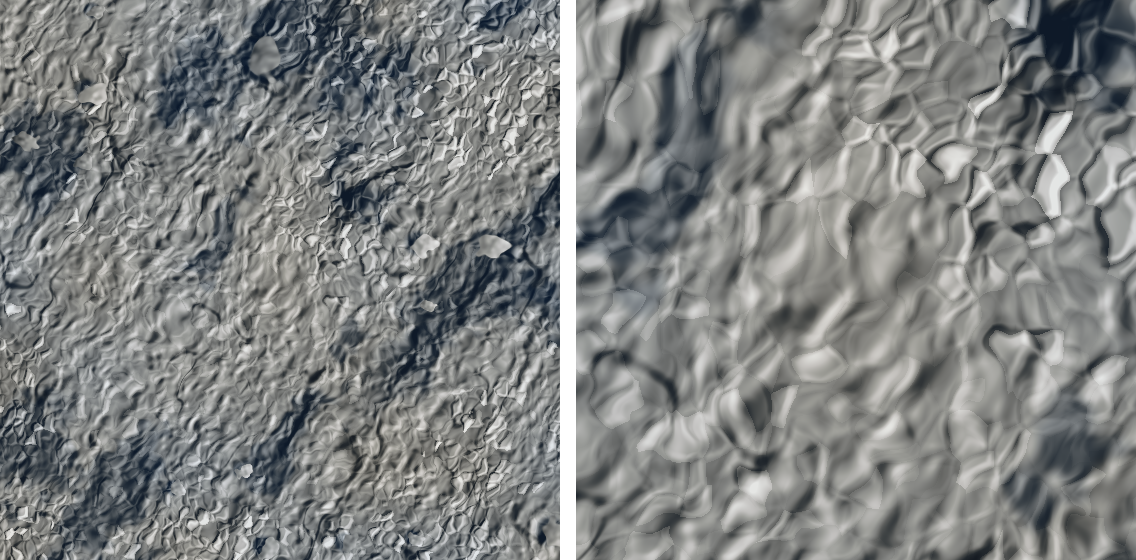
Left, the full canvas; right, a detail of the centre.
Give the GLSL for this texture, as a WebGL 1 fragment shader.

```glsl
precision highp float;
// Rough grey earth: slanted flaky ridges, gravel chips, cracks, stones and blue shadows.
uniform vec2 u_resolution;

float hash(vec2 p) {
  return fract(sin(dot(p, vec2(127.1, 311.7))) * 43758.545);
}

vec2 hash2(vec2 p) {
  return vec2(hash(p), hash(p + 57.3));
}

// Smooth value noise in -1..1
float noise(vec2 p) {
  vec2 i = floor(p), f = fract(p);
  f = f * f * (3.0 - 2.0 * f);
  float low = mix(hash(i), hash(i + vec2(1, 0)), f.x);
  float high = mix(hash(i + vec2(0, 1)), hash(i + vec2(1, 1)), f.x);
  return mix(low, high, f.y) * 2.0 - 1.0;
}

vec2 warp(vec2 p) {
  return vec2(noise(p), noise(p + 31.7));
}

// x runs across the ridges (towards the light), y along them
vec2 toRidge(vec2 p) {
  return vec2(dot(p, vec2(0.83, -0.55)), dot(p, vec2(0.55, 0.83)));
}

float height(vec2 q) {
  float flakes = noise(q * vec2(62, 38));
  float grit = noise(q * vec2(118, 84) + 9.0);
  float ridges = 1.0 - abs(noise(q * vec2(36, 17) + 4.0));
  float creases = abs(noise(q * vec2(54, 33) + 13.0));
  return 0.8 * flakes + 0.6 * grit + 1.2 * ridges - 0.8 * creases;
}

// Angular chips of uneven height: x = height, y = tone of the chip
vec2 chip(vec2 q) {
  vec2 cell = floor(q), nearestId = vec2(0);
  float nearest = 9.0, second = 9.0;
  for (int y = -1; y <= 1; y++) {
    for (int x = -1; x <= 1; x++) {
      vec2 id = cell + vec2(x, y);
      float d = length(q - id - hash2(id)) + 0.35 * hash(id + 4.4);
      if (d < nearest) {
        second = nearest;
        nearest = d;
        nearestId = id;
      } else {
        second = min(second, d);
      }
    }
  }
  float tone = hash(nearestId + 12.4);
  return vec2(tone * smoothstep(0.0, 0.4, second - nearest), tone);
}

// Scattered stones: x = coverage, y = brightness, z = shadow on the ground
vec3 stones(vec2 p) {
  vec3 result = vec3(0);
  vec2 cell = floor(p);
  for (int y = -1; y <= 1; y++) {
    for (int x = -1; x <= 1; x++) {
      vec2 id = cell + vec2(x, y);
      float present = step(0.76, hash(id + 3.3));
      float radius = mix(0.09, 0.26, pow(hash(id + 8.1), 2.0));
      vec2 d = (p - id - 0.2 - 0.6 * hash2(id + 5.0)) / radius;
      float angle = hash(id + 6.2) * 3.14;
      vec2 r = vec2(d.x * cos(angle) + d.y * sin(angle), d.y * cos(angle) - d.x * sin(angle));
      float outline = length(r * vec2(0.85, 1.2)) + 0.35 * noise(r * 1.8 + id * 7.0);
      float cover = present * (1.0 - smoothstep(0.85, 1.05, outline));
      float lit = 0.2 + 1.1 * dot(d, vec2(0.8, -0.3)) + 1.4 * hash(id + 2.7) + 0.7 * noise(r * 3.0 + id);
      result.xy = mix(result.xy, vec2(1.0, lit), cover);
      float shadow = 1.0 - smoothstep(0.7, 1.25, length(d - vec2(-0.6, 0.2)));
      result.z = max(result.z, present * shadow);
    }
  }
  return result;
}

vec3 ramp(float z) {
  vec3 c = mix(vec3(0.07, 0.10, 0.14), vec3(0.13, 0.16, 0.19), clamp((z + 2.6) / 0.95, 0.0, 1.0));
  c = mix(c, vec3(0.26, 0.28, 0.29), clamp((z + 1.65) / 0.73, 0.0, 1.0));
  c = mix(c, vec3(0.40, 0.41, 0.41), clamp((z + 0.92) / 0.56, 0.0, 1.0));
  c = mix(c, vec3(0.50, 0.51, 0.51), clamp((z + 0.36) / 0.55, 0.0, 1.0));
  c = mix(c, vec3(0.60, 0.61, 0.60), clamp((z - 0.19) / 0.62, 0.0, 1.0));
  c = mix(c, vec3(0.75, 0.75, 0.75), clamp((z - 0.81) / 0.79, 0.0, 1.0));
  return mix(c, vec3(0.89, 0.90, 0.90), clamp((z - 1.6) / 1.2, 0.0, 1.0));
}

void main() {
  vec2 p = gl_FragCoord.xy / min(u_resolution.x, u_resolution.y);
  vec2 bent = p + 0.014 * warp(p * 11.0) + 0.005 * warp(p * 45.0 + 5.0);
  vec2 q = toRidge(bent);

  // Side-lit relief, rougher and paler where gravel lies
  float relief = height(q) - height(q + vec2(0.0065, 0.0));
  float gravel = smoothstep(-0.2, 0.5, noise(p * 5.0 + 2.0) + 0.5 * noise(p * 17.0));
  vec2 chipPoint = toRidge(bent + 0.004 * warp(p * 80.0)) * vec2(72, 48);
  vec2 here = chip(chipPoint);
  float chips = 1.5 * (here.x - chip(chipPoint + vec2(0.4, 0.0)).x);
  chips += 0.5 * here.y - 0.4 + 1.1 * pow(here.y, 6.0);
  float z = 0.4 + 1.4 * relief * (1.0 - 0.4 * gravel) + (0.45 + 0.75 * gravel) * chips;
  z += 0.2 * noise(p * 7.0 + 14.0);

  // Short crevices everywhere, longer thin cracks in places
  float crevice = 1.0 - smoothstep(0.0, 0.16, abs(noise(q * vec2(30, 13) + 8.0)));
  z -= 1.3 * crevice * smoothstep(0.0, 0.5, noise(q * vec2(30, 19) + 27.0));
  float crack = 1.0 - smoothstep(0.0, 0.06, abs(noise(q * vec2(12, 3.5) + 21.0)));
  z -= 1.6 * crack * smoothstep(0.0, 0.4, noise(p * 6.0 + 40.0) + 0.4 * noise(p * 25.0));

  // Ragged hollows and one long slanting gully in shadow
  float ragged = 0.3 * noise(q * vec2(26, 15) + 3.0) + 0.2 * noise(q * 55.0);
  float hollow = smoothstep(0.4, 0.7, noise(q * vec2(10, 4.5) + 17.0) + ragged);
  float gully = abs(dot(p - vec2(0.85, 0.48), vec2(0.72, -0.69)) + 0.02 * noise(p * 9.0));
  gully = (1.0 - smoothstep(0.015, 0.06, gully + 0.07 * ragged)) * smoothstep(0.58, 0.74, p.x);
  float shade = max(0.75 * hollow, 0.9 * gully);

  vec3 stone = stones(p * 7.0 + 0.4);
  shade = max(shade, 0.9 * stone.z) * (1.0 - stone.x);
  z = mix(z, stone.y + 0.35 * relief, stone.x) - 1.5 * shade;

  vec3 color = ramp(z);
  color += vec3(0.018, 0.003, -0.018) * noise(p * 6.0 + 60.0);
  color += shade * vec3(-0.025, -0.004, 0.025);
  gl_FragColor = vec4(color, 1.0);
}
```
